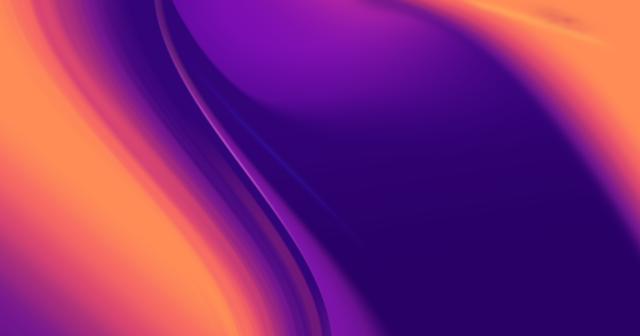
Write a Shadertoy shader that draws this background.

```glsl
// Flowing silk: a hot slope at left, a violet ribbon along an S-shaped seam,
// and a dark indigo sheet with a violet fold and a hot upper right corner.
// Curves are formulas of height; a heat value is turned into colour by a ramp.

#define SEAM_TOP 0.241
#define SEAM_SHIFT 0.277
#define FOLD_START 0.267
#define FOLD_DEPTH 0.46
#define CORNER_START 0.6
#define CORNER_CURVE 3.8
#define STREAK_AMOUNT 0.11

const vec3 DEEP   = vec3(0.16, 0.00, 0.40);
const vec3 INDIGO = vec3(0.20, 0.01, 0.47);
const vec3 PLUM   = vec3(0.46, 0.09, 0.56);
const vec3 VIOLET = vec3(0.47, 0.05, 0.70);
const vec3 BERRY  = vec3(0.65, 0.17, 0.49);
const vec3 ROSE   = vec3(0.85, 0.27, 0.44);
const vec3 CORAL  = vec3(0.96, 0.40, 0.39);
const vec3 ORANGE = vec3(1.00, 0.55, 0.34);
const vec3 LILAC  = vec3(0.76, 0.36, 0.76);
const vec3 BLUE   = vec3(0.20, 0.08, 0.68);

vec2 hashGradient(vec2 cell) {
    vec2 h = vec2(dot(cell, vec2(127.1, 311.7)), dot(cell, vec2(269.5, 183.3)));
    return 2.0 * fract(sin(h) * 43758.5) - 1.0;
}

float gradientNoise(vec2 p) {
    vec2 i = floor(p), f = fract(p);
    vec2 u = f * f * (3.0 - 2.0 * f);
    vec2 e = vec2(1.0, 0.0);
    float low  = mix(dot(hashGradient(i), f), dot(hashGradient(i + e.xy), f - e.xy), u.x);
    float high = mix(dot(hashGradient(i + e.yx), f - e.yx), dot(hashGradient(i + e.xx), f - e.xx), u.x);
    return mix(low, high, u.y);
}

// Dark to hot colour ramp
vec3 heatColor(float h) {
    vec3 c = mix(INDIGO, PLUM, smoothstep(0.0, 0.28, h));
    c = mix(c, BERRY, smoothstep(0.25, 0.46, h));
    c = mix(c, ROSE, smoothstep(0.42, 0.64, h));
    c = mix(c, CORAL, smoothstep(0.60, 0.82, h));
    return mix(c, ORANGE, smoothstep(0.78, 1.0, h));
}

// Soft line around zero
float softLine(float d, float width) {
    return exp(-d * d / (width * width));
}

float seamX(float t) {
    return SEAM_TOP + SEAM_SHIFT * mix(t, smoothstep(0.0, 1.0, t), 0.8);
}

// Hot slope left of the seam; k counts its widths away from the seam
vec3 slopeColor(float x, float t, float k) {
    float rise = smoothstep(0.05, 1.35, k);
    float fall = mix(1.0, 0.2, smoothstep(0.25, 1.05, t - 1.66 * x));
    float streak = gradientNoise(vec2(k * 9.0, t * 1.6))
                 + 0.5 * gradientNoise(vec2(k * 24.0 + 7.0, t * 2.2));
    float grain = STREAK_AMOUNT * smoothstep(0.1, 0.4, k) * (1.0 - smoothstep(1.0, 1.6, k));
    float heat = min(rise, fall) + grain * streak;
    heat -= 0.09 * softLine(k - 0.88, 0.05) * smoothstep(1.0, 0.6, t);
    vec3 c = heatColor(clamp(heat, 0.0, 1.0));

    // Pale strip beside the seam, with a dark gap between them
    float strip = smoothstep(0.09, 0.13, k) * (1.0 - smoothstep(0.20, 0.30, k));
    c = mix(c, BERRY, 0.5 * strip * smoothstep(0.3, 0.75, t));
    return mix(c, PLUM, 0.5 * smoothstep(0.8, 1.0, t) * smoothstep(0.2, 0.0, k));
}

// Indigo sheet with the violet fold and the hot corner
vec3 sheetColor(float x, float t) {
    vec3 c = mix(INDIGO, DEEP, smoothstep(0.25, 0.85, t + 0.3 * (x - 0.5)));

    // Violet light above the fold edge
    float foldY = FOLD_DEPTH * (1.0 - exp(-max(x - FOLD_START, 0.0) / 0.12));
    float softness = mix(0.015, 0.2, smoothstep(0.36, 0.62, x));
    float above = smoothstep(-0.3 * softness, softness, foldY - t);
    float glow = exp(-pow((x - 0.46) / 0.26, 2.0) - pow(t / 0.34, 2.0));
    c = mix(c, VIOLET, above * min(1.2 * glow, 1.0));
    float blush = softLine(x - 0.59, 0.14) * exp(-t / 0.1);
    c = mix(c, vec3(0.80, 0.19, 0.62), 0.8 * above * blush);

    // Hot corner beyond a parabola
    float q = max(x - CORNER_START, 0.0);
    float reach = (CORNER_CURVE * q * q - t) / sqrt(1.0 + 15.8 * q * q);
    float width = mix(0.07, 0.145, smoothstep(0.6, 0.95, x));
    float heat = smoothstep(-width, width, reach) * smoothstep(0.5, 0.7, x);
    c = mix(c, heatColor(heat), smoothstep(0.0, 0.3, heat));

    // Golden ridge, with faint rough shade above it
    float ridge = t - 0.6 * (x - 0.73) - 0.006 * gradientNoise(vec2(x * 30.0, 2.0));
    float onRidge = smoothstep(0.70, 0.76, x) * (1.0 - smoothstep(0.90, 0.97, x));
    c = mix(c, vec3(1.0, 0.68, 0.36), 0.6 * onRidge * softLine(ridge, 0.013));
    float rough = softLine(x - 0.875, 0.04) * softLine(ridge + 0.03, 0.025);
    return mix(c, CORAL * 0.9, rough * (0.5 + 0.5 * gradientNoise(vec2(x, t) * 60.0)));
}

void mainImage(out vec4 fragColor, in vec2 fragCoord) {
    vec2 uv = fragCoord / iResolution.xy;
    float x = uv.x, t = 1.0 - uv.y;
    float d = x - seamX(t);
    float edge = 1.0 / iResolution.x;

    vec3 color = sheetColor(x, t);

    // Thin blue crease, then the widening ribbon
    color = mix(color, BLUE, 0.5 * softLine(d - 0.14 * t, 0.005) * softLine(t - 0.45, 0.2));
    float ribbonWidth = 0.014 + 0.08 * t * t * t;
    float across = d / ribbonWidth;
    float ribbon = 1.0 - smoothstep(0.55, 1.1, across);
    vec3 ribbonColor = mix(vec3(0.50, 0.16, 0.55), vec3(0.50, 0.08, 0.67), smoothstep(0.15, 0.45, t));
    ribbonColor *= 1.0 - 0.2 * smoothstep(0.1, 0.9, across);
    color = mix(color, ribbonColor, ribbon * mix(0.55, 0.95, smoothstep(0.0, 0.3, t)));

    // Hot slope covers everything left of the seam
    float k = -d / mix(0.21, 0.128, t);
    color = mix(color, slopeColor(x, t, k), smoothstep(edge, -edge, d));

    // Bright rim on the seam
    float rim = softLine(d - 0.001, 0.0025) * softLine(t - 0.46, 0.22);
    fragColor = vec4(mix(color, LILAC, 0.75 * rim), 1.0);
}
```
